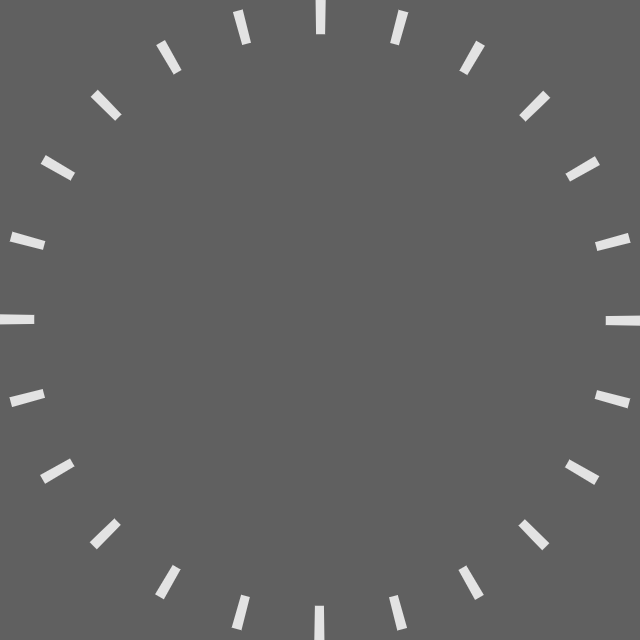
A WebGL 2 fragment shader for this background:

```glsl
#version 300 es
precision highp float;
// Draws a dial: a ring of short pale radial ticks on a flat grey field.
// The angle is folded into equal sectors, so one tapered tick, bounded by
// two radii and an angular width, repeats around the centre.

uniform vec2 u_resolution;
out vec4 fragColor;

const float TAU = 6.2831853;
const vec3 FIELD_GREY = vec3(0.378);
const vec3 TICK_WHITE = vec3(0.892);

// Signed angle from the nearest of `count` evenly spaced spokes.
float foldAngle(float angle, float count) {
    float turns = angle * count / TAU;
    return (fract(turns + 0.5) - 0.5) * TAU / count;
}

// Approximate signed distance to a ring of wedge-shaped ticks.
float tickRing(vec2 p, float count, float inner, float outer,
               float halfAngle, float skew) {
    float radius = length(p);
    float spoke = foldAngle(atan(p.y, p.x) + skew, count);
    float side = (abs(spoke) - halfAngle) * radius;
    float ends = abs(radius - 0.5 * (inner + outer)) - 0.5 * (outer - inner);
    return max(side, ends);
}

// Coverage of a shape with an edge one pixel wide.
float coverage(float dist, float pixel) {
    return clamp(0.5 - dist / pixel, 0.0, 1.0);
}

void main() {
    // Centred coordinates: the shorter canvas side has length one.
    float side = min(u_resolution.x, u_resolution.y);
    vec2 p = (gl_FragCoord.xy - 0.5 * u_resolution) / side;

    // The ring leans very slightly clockwise.
    float dist = tickRing(p, 24.0, 0.4465, 0.5, 0.0158, 0.002);
    vec3 colour = mix(FIELD_GREY, TICK_WHITE, coverage(dist, 1.0 / side));
    fragColor = vec4(colour, 1.0);
}
```
